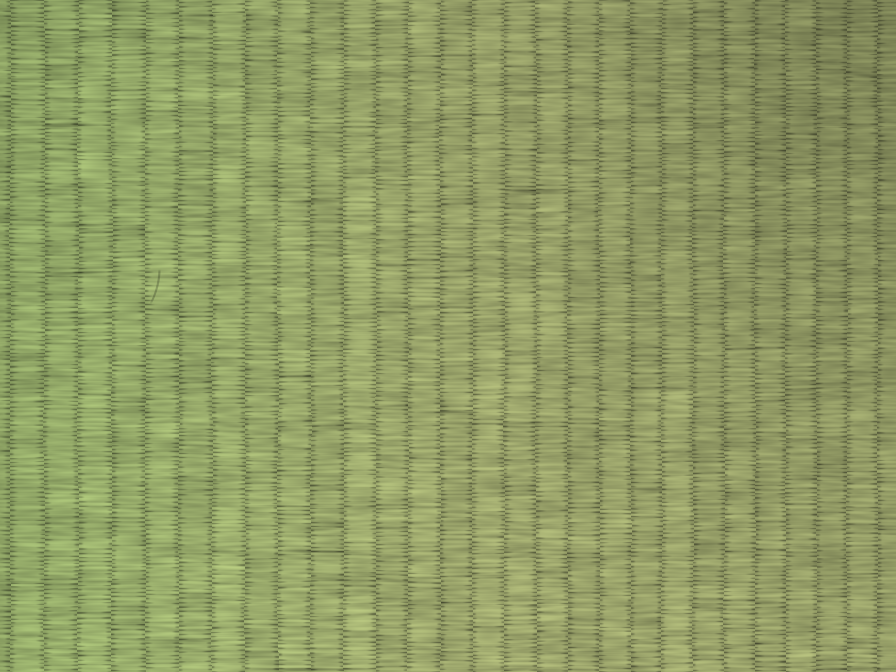
Reproduce this texture procedurally as a WebGL 1 fragment shader.

```glsl
precision highp float;
// Woven rush mat: about 27 vertical ribs of some 150 thin horizontal rushes.
// Each rib shifts its rushes by half a row; dark teeth mark the seams between
// ribs, and stretched gradient noise adds fibres, stains and uneven strands.
uniform vec2 u_resolution;

float hash(vec2 p) {
  return fract(sin(dot(p, vec2(127.1, 311.7))) * 43758.5);
}

vec2 gradient(vec2 cell) {
  float angle = 6.2832 * hash(cell);
  return vec2(cos(angle), sin(angle));
}

float noise(vec2 p) {
  vec2 i = floor(p), f = p - i;
  vec2 w = f * f * f * (f * (f * 6.0 - 15.0) + 10.0);
  vec2 e = vec2(1.0, 0.0);
  float low = mix(dot(gradient(i), f), dot(gradient(i + e), f - e), w.x);
  float high = mix(dot(gradient(i + e.yx), f - e.yx),
                   dot(gradient(i + 1.0), f - 1.0), w.x);
  return mix(low, high, w.y);
}

// Brightness of the woven surface at p, both axes from 0 to 1
float weave(vec2 p) {
  // Ribs narrow slightly toward the right
  float rib = -0.303 + 26.24 * p.x + 1.68 * p.x * p.x;
  rib += 0.07 * noise(vec2(p.x * 14.0, p.y * 7.0));
  float column = floor(rib);
  float seamDist = 0.5 - abs(rib - column - 0.5);

  // Rushes, staggered from rib to rib and uneven in thickness
  float row = p.y * 150.0 + 0.5 * mod(column, 2.0);
  row += 0.7 * noise(vec2(p.x * 9.0, p.y * 14.0));
  row += 0.6 * noise(vec2(column * 7.3, p.y * 55.0));
  float strand = hash(vec2(floor(row + 0.5), column));
  float groove = smoothstep(0.4, 1.0, abs(fract(row) - 0.5) * 2.0);

  // Ragged teeth where the rushes dip under the warp
  float reach = mix(0.12, 0.36, strand);
  float tooth = groove * (1.0 - smoothstep(0.3 * reach, reach, seamDist));
  float seam = 1.0 - smoothstep(0.02, 0.17, seamDist);

  // Fibres, stains and occasional long dark strands
  float fibre = noise(vec2(rib * 0.9 + column * 5.3, p.y * 190.0));
  float patches = noise(vec2(column * 3.7 + 0.4, p.y * 24.0));
  float band = noise(vec2(rib * 0.3, p.y * 48.0));
  float streak = smoothstep(0.34, 0.6, noise(vec2(rib * 0.28, p.y * 115.0 + 9.0)));

  float tone = 1.0 + 0.2 * fibre + 0.07 * patches + 0.08 * band;
  tone += 0.012 * (1.0 - 2.0 * mod(column, 2.0));
  return tone - groove * (0.03 + 0.07 * strand) - 0.25 * tooth
         - 0.06 * seam - 0.17 * streak;
}

void main() {
  vec2 uv = gl_FragCoord.xy / u_resolution;

  // Average several heights inside the pixel to smooth the thin rushes
  float tone = 0.0;
  for (int i = 0; i < 4; i++) {
    float offset = (float(i) - 1.5) / 4.0;
    tone += 0.25 * weave(uv + vec2(0.0, offset / u_resolution.y));
  }

  // Light falls off toward the top right and along the left edge
  float light = 1.06 - 0.06 * uv.y - 0.04 * smoothstep(0.5, 1.0, uv.x);
  light -= 0.13 * smoothstep(0.45, 1.0, uv.x) * uv.y;
  light -= 0.05 * (1.0 - smoothstep(0.0, 0.09, uv.x));

  vec3 rush = vec3(0.595, 0.648, 0.416);
  vec3 tint = mix(vec3(0.97, 1.025, 0.98), vec3(1.015, 0.985, 1.0),
                  smoothstep(0.0, 0.6, uv.x));
  vec3 color = rush * tint * tone * light;

  // A stray fibre lying on the mat
  float t = (0.6 - uv.y) / 0.055;
  float fibreDist = abs(uv.x - 0.178 + 0.011 * t * t);
  float hair = 1.0 - smoothstep(0.0004, 0.002, fibreDist);
  hair *= smoothstep(0.0, 0.1, t) * (1.0 - smoothstep(0.8, 1.0, t));
  color *= 1.0 - 0.22 * hair;

  gl_FragColor = vec4(color, 1.0);
}
```
